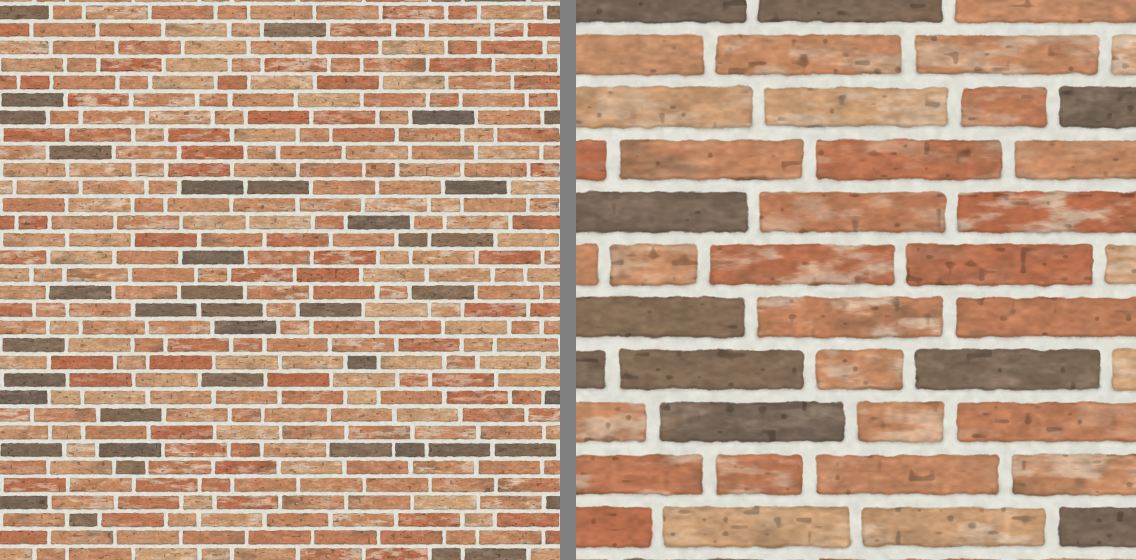
Left: the whole. Right: its middle third, enlarged.
Reproduce this texture procedurally as a Shadertoy shader.

```glsl
const float ROWS = 32.0;          // courses over the canvas height
const float UNITS = 17.0;         // header widths over the canvas width
const vec3 MORTAR = vec3(0.88, 0.88, 0.84);
const vec3 RED = vec3(0.70, 0.42, 0.30);
const vec3 ORANGE = vec3(0.75, 0.53, 0.39);
const vec3 TAN = vec3(0.78, 0.62, 0.47);
const vec3 BROWN = vec3(0.55, 0.44, 0.34);
const vec3 GREY = vec3(0.42, 0.37, 0.33);
const vec3 CHALK = vec3(0.84, 0.75, 0.66);

float hash(vec2 p) {
    return fract(sin(dot(p, vec2(127.1, 311.7))) * 43758.5);
}

float noise(vec2 p) {
    vec2 cell = floor(p), f = fract(p);
    f = f * f * (3.0 - 2.0 * f);
    float low = mix(hash(cell), hash(cell + vec2(1, 0)), f.x);
    float high = mix(hash(cell + vec2(0, 1)), hash(cell + vec2(1, 1)), f.x);
    return mix(low, high, f.y);
}

float fbm(vec2 p) {
    float sum = 0.0, amplitude = 0.533;
    for (int i = 0; i < 4; i++) {
        sum += amplitude * noise(p);
        p = p * 2.03 + 17.3;
        amplitude *= 0.5;
    }
    return sum;
}

float roundedBox(vec2 p, vec2 halfSize, float radius) {
    vec2 d = abs(p) - halfSize + radius;
    return length(max(d, 0.0)) + min(max(d.x, d.y), 0.0) - radius;
}

// Brick under a point of a course: start, width, index.
// A course holds one or three headers; the rest are double-width stretchers.
vec3 findBrick(float along, float row) {
    bool extraHeaders = hash(vec2(row, 5.3)) > 0.45;
    float second = 2.0 + floor(3.0 * hash(vec2(row, 8.1)));
    float third = 6.0 + floor(3.0 * hash(vec2(row, 2.7)));
    float start = 0.0, width = 1.0, index = 0.0;
    for (int i = 0; i < 10; i++) {
        index = float(i);
        bool header = i == 0 || (extraHeaders && (index == second || index == third));
        width = header ? 1.0 : 2.0;
        if (along < start + width) break;
        start += width;
    }
    return vec3(start, width, index);
}

// Fired clay tone of one brick; darkness is 1 for overburnt bricks.
vec3 clayColor(vec2 id, float darkness) {
    float tone = hash(id + 3.7);
    vec3 clay = mix(RED, ORANGE, smoothstep(0.0, 0.55, tone));
    clay = mix(clay, TAN, smoothstep(0.55, 1.0, tone));
    return mix(clay, mix(BROWN, GREY, hash(id + 9.2)), darkness);
}

vec3 brickSurface(vec2 p, float halfWidth, vec2 id) {
    float darkness = step(0.88, hash(id + 1.4));
    vec3 color = clayColor(id, darkness);
    vec2 q = p + 40.0 * vec2(hash(id + 6.1), hash(id + 4.8));

    // Scorching gathered towards one end
    float side = (hash(id + 7.9) - 0.5) * 2.0 * p.x / halfWidth;
    float scorch = smoothstep(0.5, 0.95, fbm(q * vec2(1.1, 2.2)) + 0.3 * side);
    color = mix(color, BROWN * 0.9, 0.75 * scorch * hash(id + 12.6));

    // Lime wear in streaks along the brick
    float wear = hash(id + 15.2) * mix(1.0, 0.25, darkness);
    float streak = smoothstep(0.42, 0.72, fbm(q * vec2(1.5, 4.5) + 31.0));
    color = mix(color, CHALK, 0.85 * wear * streak);

    // Mottling, grain and small pits
    color *= 0.86 + 0.28 * fbm(q * vec2(3.0, 6.0) + 70.0);
    color *= 0.94 + 0.12 * noise(q * vec2(9.0, 13.0));
    float pits = smoothstep(0.80, 0.95, noise(q * vec2(5.0, 7.0) + 11.0));
    return color * (1.0 - 0.22 * pits);
}

void mainImage(out vec4 fragColor, in vec2 fragCoord) {
    vec2 uv = fragCoord / iResolution.xy;
    float pixel = ROWS / iResolution.y;
    float unit = ROWS / UNITS;    // header width in course heights

    // Courses step by a quarter stretcher, with random header places
    float course = uv.y * ROWS + 0.208;
    float row = mod(floor(course), ROWS);
    float shift = floor(UNITS * hash(vec2(row, 1.9))) + 0.5 * mod(row, 2.0);
    shift += 0.12 * (hash(vec2(row, 6.6)) - 0.5);
    float along = mod(uv.x * UNITS + shift, UNITS);
    vec3 brick = findBrick(along, row);
    vec2 id = vec2(brick.z, row);

    // Brick outline with uneven edges
    vec2 p = vec2((along - brick.x - 0.5 * brick.y) * unit, fract(course) - 0.5);
    vec2 halfSize = vec2(0.5 * brick.y * unit - 0.125, 0.375);
    halfSize -= vec2(0.04, 0.025) * (hash(id + 2.2) - 0.3);
    float wobble = fbm(p * 4.0 + id * 7.3) - 0.5;
    float edge = roundedBox(p, halfSize, 0.07) + 0.09 * wobble;
    float cover = 1.0 - smoothstep(-0.6 * pixel, 0.6 * pixel + 0.02, edge);

    // Sandy mortar, shaded just below each brick
    vec2 grainPoint = uv * ROWS;
    vec3 mortar = MORTAR * (0.94 + 0.12 * fbm(grainPoint * 7.0));
    float below = smoothstep(0.0, -0.35, p.y);
    mortar *= 1.0 - 0.13 * below * (1.0 - smoothstep(0.0, 0.09, edge));

    // Clay with a worn, darker rim
    vec3 clay = brickSurface(p, halfSize.x, id);
    clay *= 1.0 - 0.16 * smoothstep(-0.07, 0.0, edge) * (0.4 + 0.6 * below);

    fragColor = vec4(clamp(mix(mortar, clay, cover), 0.0, 1.0), 1.0);
}
```
